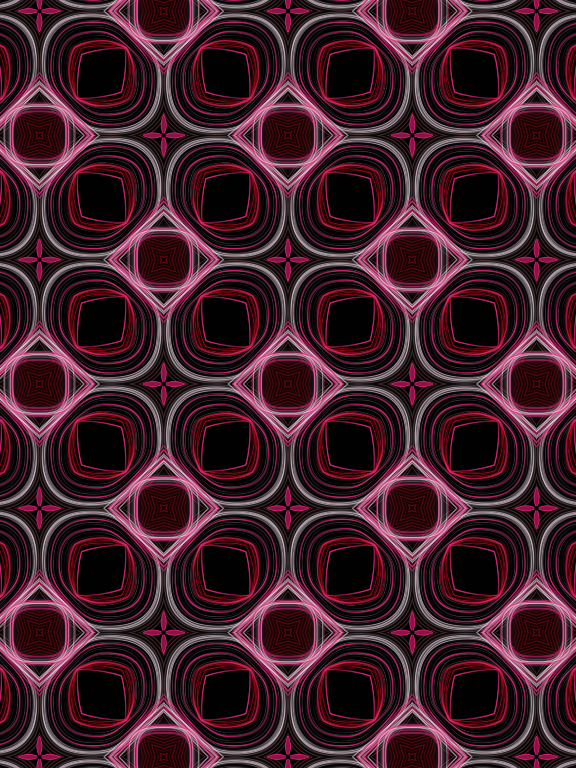
A WebGL 1 fragment shader for this pattern:

```glsl
precision highp float;
uniform vec2 u_resolution;

float hash(float n) {
  return fract(sin(n * 91.731) * 43758.5453);
}

// Antialiased line of half width w around distance zero
float stroke(float dist, float w, float px) {
  return 1.0 - smoothstep(w - 0.5 * px, w + 0.7 * px, abs(dist));
}

float roundNorm(vec2 v, float n) {
  return pow(pow(abs(v.x), n) + pow(abs(v.y), n), 1.0 / n);
}

// Size of the closed loop through c: a rhombus inside, a squarish octagon outside
float loopSize(vec2 c, float level) {
  float u = abs(c.x + c.y);
  float v = abs(c.x - c.y);
  float rhombus = roundNorm(vec2(u * 0.476, v * 0.645), 1.08);
  float octagon = roundNorm(vec2(roundNorm(c, 9.0), roundNorm(vec2(u * 0.81, v * 0.62), 9.0)), 9.0);
  return mix(rhombus, octagon, smoothstep(0.16, 0.36, level));
}

float loopLine(vec2 c, float level, float tilt, float w, float px) {
  float cs = cos(tilt), sn = sin(tilt);
  vec2 r = vec2(cs * c.x - sn * c.y, sn * c.x + cs * c.y);
  return stroke(loopSize(r, level) - level, w, px);
}

// Uneven pressure along a strand
float pressure(vec2 c, float n) {
  return 0.6 + 0.4 * sin(9.0 * c.x * (hash(n) + 0.5) - 8.0 * c.y + 2.4 * n);
}

void main() {
  float px = 1.0 / (0.2158 * u_resolution.x);
  vec2 p = (gl_FragCoord.xy - 0.5 * u_resolution) * px;

  // Mirrored cell, then offsets from its nearest diamond and star corners
  vec2 q = abs(mod(p + 1.0, 2.0) - 1.0);
  vec2 c = q - 0.5;
  vec2 d = q.x + q.y > 1.0 ? 1.0 - q : q;
  vec2 s = d.x > d.y ? vec2(1.0 - d.x, d.y) : vec2(1.0 - d.y, d.x);

  vec3 black = vec3(0.008, 0.004, 0.006);
  vec3 red = vec3(0.7, 0.05, 0.08);
  vec3 pink = vec3(0.95, 0.15, 0.5);
  vec3 pale = vec3(0.95, 0.86, 0.91);
  vec3 col = black;

  // Grey haze hugging the cell walls
  float wall = loopSize(c, 0.47) - 0.48;
  col = mix(col, vec3(0.5, 0.44, 0.46), 0.5 * exp(-abs(wall) * 70.0));

  // Fine grey threads
  for (int i = 0; i < 8; i++) {
    float n = float(i);
    float a = loopLine(c, 0.29 + 0.02 * n, 0.16 * (hash(n) - 0.5), 0.002, px);
    col = mix(col, vec3(0.5, 0.44, 0.46), 0.5 * a * pressure(c, n));
  }

  // Crossing red strands
  for (int i = 0; i < 8; i++) {
    float n = float(i);
    float a = loopLine(c, 0.225 + 0.008 * n, 0.28 * (hash(n + 40.0) - 0.5), 0.003, px);
    col = mix(col, red, 0.75 * a * pressure(c, n + 40.0));
  }

  // Magenta loops
  for (int i = 0; i < 4; i++) {
    float n = float(i);
    float a = loopLine(c, 0.2 + 0.071 * n, 0.12 * (hash(n + 63.0) - 0.5), 0.005, px);
    col = mix(col, pink, 0.85 * a * (0.4 + 0.6 * pressure(c, n + 70.0)));
  }

  // Dim nested curves running into the stars
  for (int i = 0; i < 4; i++) {
    float n = float(i);
    float a = loopLine(c, 0.498 + 0.022 * n, 0.04 * (hash(n + 80.0) - 0.5), 0.003, px);
    col = mix(col, mix(vec3(0.45, 0.38, 0.37), red, 0.4 * hash(n + 85.0)), 0.5 * a);
  }

  // Bright cell walls
  for (int i = 0; i < 6; i++) {
    float n = float(i);
    float a = loopLine(c, 0.452 + 0.006 * n, 0.06 * (hash(n + 90.0) - 0.5), 0.003, px);
    col = mix(col, mix(pale, pink, step(0.65, hash(n + 95.0))), 0.65 * a * pressure(c, n + 90.0));
  }

  // Diamond sides
  for (int i = 0; i < 10; i++) {
    float n = float(i);
    float k = 0.2 * (hash(n + 110.0) - 0.5);
    float side = d.x * (1.0 + k) + d.y * (1.0 - k) - 0.37 - 0.011 * n;
    float a = stroke(0.707 * side, 0.004, px);
    col = mix(col, mix(pale, pink, step(0.45, hash(n + 120.0))), 0.6 * a);
  }

  // Dark red core with nested star outlines
  float core = roundNorm(d, 4.0);
  float inside = 1.0 - smoothstep(0.18, 0.2, core);
  col = mix(col, vec3(0.08, 0.008, 0.012), inside);
  float star = max(d.x, d.y) - 0.3 * min(d.x, d.y);
  for (int i = 0; i < 7; i++) {
    float n = float(i);
    float a = stroke(star - 0.02 - 0.024 * n, 0.004, px);
    col = mix(col, vec3(0.45, 0.04, 0.07), a * inside * (0.35 + 0.4 * hash(n + 130.0)));
  }

  // Woven ring around the core
  float weave = roundNorm(d, 3.2);
  col = mix(col, vec3(0.6, 0.52, 0.56), 0.55 * exp(-abs(weave - 0.235) * 45.0));
  for (int i = 0; i < 9; i++) {
    float n = float(i);
    float k = 0.2 * (hash(n + 140.0) - 0.5);
    float ring = roundNorm(d * vec2(1.0 + k, 1.0 - k), 3.2) - 0.2 - 0.008 * n;
    float a = stroke(ring, 0.003, px);
    col = mix(col, mix(pale, pink, step(0.6, hash(n + 150.0))), 0.55 * a);
  }

  // Four slim petals at each star, with a dark heart
  float petal = s.y - 0.02 * sin(3.1416 * clamp(s.x / 0.17, 0.0, 1.0));
  float leaf = step(s.x, 0.17);
  col = mix(col, vec3(0.55, 0.07, 0.28), leaf * (1.0 - smoothstep(-px, px, petal)));
  col = mix(col, pink, 0.8 * leaf * stroke(petal, 0.003, px));
  col = mix(col, black, 1.0 - smoothstep(0.01, 0.025, length(s)));

  gl_FragColor = vec4(col, 1.0);
}
```
